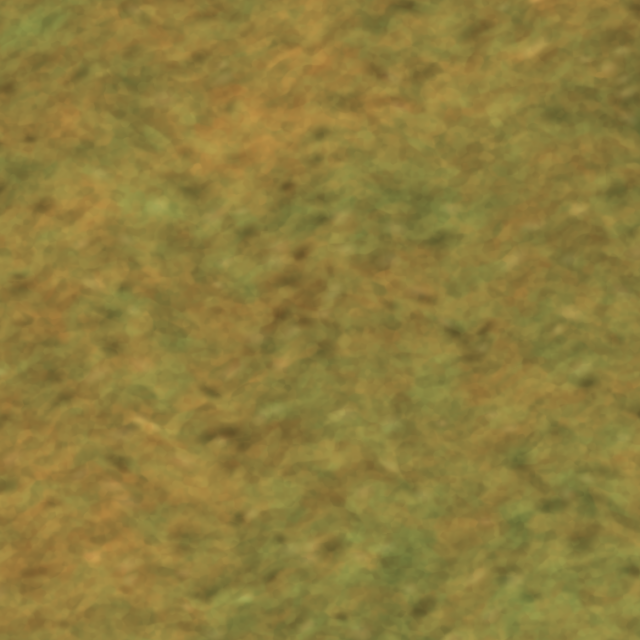
Give the GLSL for this texture, as a Shadertoy shader.

```glsl
// Soft, sunlit meadow turf: blurred ochre and green tufts with small dark hollows.

vec4 hash4(vec2 cell) {
    vec4 p = fract(cell.xyxy * vec4(0.1031, 0.1030, 0.0973, 0.1099));
    p += dot(p, p.wzxy + 33.33);
    return fract((p.xxyz + p.yzzw) * p.zywx);
}

// Smooth cellular noise: x is tone, y is hue, both in -1..1.
vec2 tufts(vec2 p) {
    vec2 cell = floor(p), total = vec2(0.0);
    float weightSum = 0.0;
    for (int j = -1; j <= 1; j++)
    for (int i = -1; i <= 1; i++) {
        vec2 neighbour = cell + vec2(i, j);
        vec4 h = hash4(neighbour + 57.0);
        vec2 d = neighbour + h.xy - p;
        float weight = exp(-6.0 * dot(d, d));
        total += weight * (h.zw * 2.0 - 1.0);
        weightSum += weight;
    }
    return total / weightSum;
}

// Scattered soft flecks: coverage from 0 to 1, only in a share of the cells.
float flecks(vec2 p, float share) {
    vec2 cell = floor(p);
    float cover = 0.0;
    for (int j = -1; j <= 1; j++)
    for (int i = -1; i <= 1; i++) {
        vec2 neighbour = cell + vec2(i, j);
        vec4 h = hash4(neighbour + 211.0);
        vec2 d = neighbour + h.xy - p;
        float radius = mix(0.45, 0.95, h.w);
        float spot = 1.0 - smoothstep(0.0, radius, length(d));
        cover = max(cover, spot * step(h.z, share));
    }
    return cover;
}

void mainImage(out vec4 fragColor, in vec2 fragCoord) {
    vec2 uv = fragCoord / iResolution.xy;

    // Layered sines bend the tufts; a slight shear lifts them to the right.
    vec2 p = uv + 0.010 * sin(uv.yx * vec2(23.0, 17.0) + vec2(0.7, 2.1))
                + 0.004 * sin(uv.yx * vec2(71.0, 59.0) + uv * 31.0);
    p.y -= 0.10 * p.x;

    // Tufts from broad patches down to fine grain.
    vec2 broad  = tufts(p * vec2(4.0, 5.5) + 3.0);
    vec2 medium = tufts(p * vec2(10.0, 16.0) + 19.0);
    vec2 small  = tufts(p * vec2(24.0, 38.0) + 41.0);
    vec2 fine   = tufts(p * vec2(52.0, 68.0) + 83.0);
    vec2 grain  = tufts(uv * vec2(115.0, 125.0) + 7.0);

    float tone = 0.04 * broad.x + 0.06 * medium.x + 0.075 * small.x
               + 0.075 * fine.x + 0.04 * grain.x;
    float green = 0.50 * broad.y + 0.50 * medium.y + 0.45 * small.y
                + 0.40 * fine.y + 0.20 * grain.y;
    green += 0.25 * sin(4.0 * uv.x - 3.0 * uv.y - 1.0);

    // Dark hollows, pale blades and a shaded upper right edge.
    float hollow = flecks(p * vec2(22.0, 38.0) + 5.0, 0.10);
    float blade = flecks(p * vec2(30.0, 46.0) + 67.0, 0.07);
    vec2 shadeOffset = (uv - vec2(1.02, 0.86)) / vec2(0.15, 0.25);
    float shade = exp(-dot(shadeOffset, shadeOffset));
    tone += 0.10 * blade - 0.20 * hollow - 0.17 * shade;

    vec3 turf = vec3(0.566, 0.505, 0.243);
    vec3 greenShift = vec3(-0.040, 0.021, 0.012);
    vec3 color = (turf + greenShift * green) * (1.0 + tone);
    color += vec3(0.015, 0.008, 0.025) * blade;
    fragColor = vec4(clamp(color, 0.0, 1.0), 1.0);
}
```
